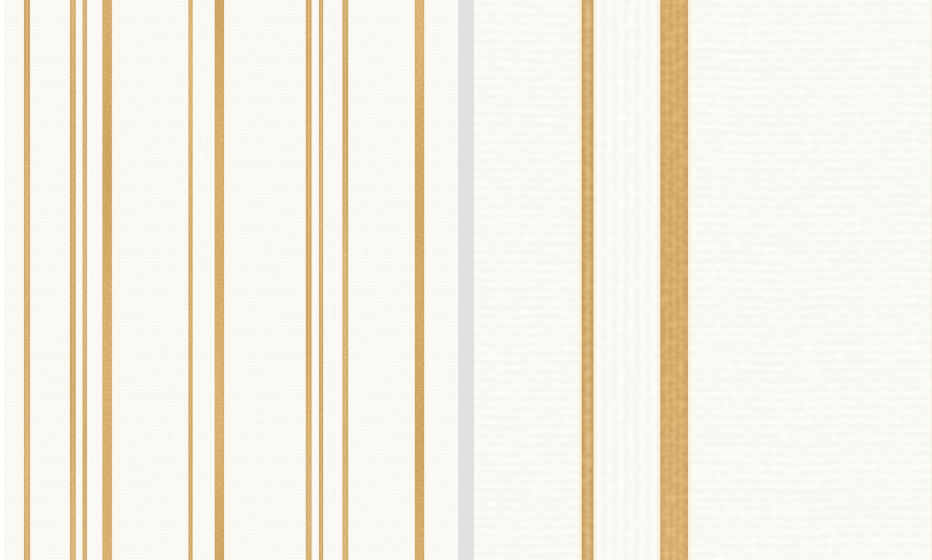
Left: the whole. Right: its middle third, enlarged.
This pattern is drawn by a Shadertoy shader. Its source:

```glsl
// Off-white woven wallpaper with ten uneven vertical gold stripes.
// Each stripe is a distance band with dark rims and a satin core;
// fine ribs, horizontal threads and cellular grain texture the ground.
#define GROUND vec3(0.984, 0.976, 0.955)
#define CREAM vec3(0.97, 0.93, 0.83)
#define GOLD_LIGHT vec3(0.87, 0.71, 0.46)
#define GOLD_DEEP vec3(0.82, 0.65, 0.38)
#define GOLD_RIM vec3(0.75, 0.60, 0.40)
#define RIM_WIDTH 0.0022
#define FRINGE_WIDTH 0.0022
#define THREADS 150.0
#define RIBS 125.0
#define GRAIN_SCALE 170.0
#define MARGIN 0.008

const float TAU = 6.28318;
const int STRIPES = 10;
const int BANDS = 3;

// Centre and width, as fractions of the canvas width
const vec2 stripes[STRIPES] = vec2[](
    vec2(0.059, 0.0125), vec2(0.159, 0.0120), vec2(0.185, 0.0090),
    vec2(0.234, 0.0200), vec2(0.416, 0.0085), vec2(0.479, 0.0200),
    vec2(0.674, 0.0120), vec2(0.701, 0.0085), vec2(0.754, 0.0120),
    vec2(0.916, 0.0200));

// Left and right ends of the finely ribbed ground
const vec2 ribbedBands[BANDS] = vec2[](
    vec2(0.191, 0.223), vec2(0.421, 0.469), vec2(0.706, 0.747));

vec2 hash2(vec2 cell) {
    vec2 q = vec2(dot(cell, vec2(127.1, 311.7)), dot(cell, vec2(269.5, 183.3)));
    return fract(sin(q) * 43758.5);
}

// Distance to the nearest scattered point
float cellular(vec2 p) {
    vec2 cell = floor(p), local = fract(p);
    float nearest = 2.0;
    for (int y = -1; y <= 1; y++) {
        for (int x = -1; x <= 1; x++) {
            vec2 offset = vec2(x, y);
            nearest = min(nearest, length(offset + hash2(cell + offset) - local));
        }
    }
    return nearest;
}

// Soft coverage of the inside of a signed distance
float cover(float dist, float softness) {
    return smoothstep(softness, -softness, dist);
}

vec3 wovenGround(vec2 p, float grain, float px) {
    float ribbed = 0.0;
    for (int i = 0; i < BANDS; i++) {
        vec2 band = ribbedBands[i];
        ribbed += cover(abs(p.x - 0.5 * (band.x + band.y)) - 0.5 * (band.y - band.x), px);
    }
    float wobble = 0.6 * sin(p.x * 37.0) + 0.4 * sin(p.x * 91.0 + p.y * 13.0);
    float thread = sin(TAU * p.y * THREADS + wobble);
    float rib = cos(TAU * p.x * RIBS);
    float relief = mix(0.007 * thread, 0.009 * rib, ribbed) + 0.022 * grain;
    return GROUND + relief * vec3(1.0, 0.95, 1.05);
}

vec3 goldStripe(vec2 p, float across, float dist, float width, float seed, float grain) {
    // Slow lengthwise drift between pale and deep metal
    float drift = 0.5 + 0.3 * sin(p.y * 4.1 + seed * 2.4) + 0.2 * sin(p.y * 9.7 + seed);
    vec3 color = mix(GOLD_DEEP, GOLD_LIGHT, drift);
    float wide = smoothstep(0.014, 0.018, width);
    color += 0.018 * wide * cos(TAU * across * 4.0);
    // Narrow stripes carry a pale centre line
    float core = 1.0 - smoothstep(0.05, 0.25, abs(across));
    color = mix(color, vec3(0.86, 0.75, 0.57), 0.6 * core * (1.0 - wide));
    float rim = smoothstep(-RIM_WIDTH, 0.0, dist);
    color = mix(color, GOLD_RIM, 0.8 * rim);
    return color + 0.07 * grain;
}

void mainImage(out vec4 fragColor, in vec2 fragCoord) {
    vec2 p = fragCoord / iResolution.x;
    float px = 1.0 / iResolution.x;
    float grain = cellular(p * GRAIN_SCALE * vec2(1.0, 1.3)) - 0.5;
    vec3 color = wovenGround(p, grain, px);

    for (int i = 0; i < STRIPES; i++) {
        float offset = p.x - stripes[i].x;
        float width = stripes[i].y;
        float dist = abs(offset) - 0.5 * width;
        vec3 gold = goldStripe(p, offset / width, dist, width, float(i), grain);
        color = mix(color, CREAM, 0.7 * cover(dist - FRINGE_WIDTH, px));
        color = mix(color, gold, cover(dist, 0.7 * px));
    }

    // Plain white selvage on the left
    color = mix(color, vec3(1.0), cover(p.x - MARGIN, px));
    fragColor = vec4(clamp(color, 0.0, 1.0), 1.0);
}
```
